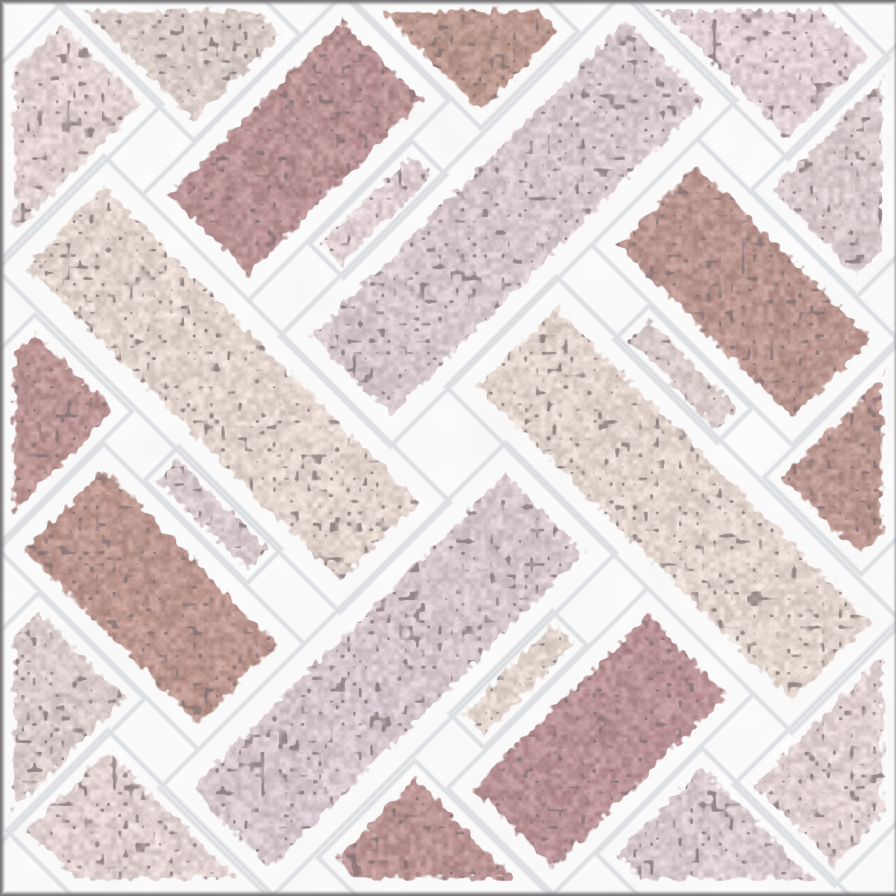
Give the GLSL for this pattern, as a three.js fragment shader.

```glsl
// Pinwheel basket-weave tile: speckled pink granite slabs set diagonally in white.
varying vec2 vUv;

const vec2  CENTRE      = vec2(0.5, 0.504);
const vec3  WHITE       = vec3(0.985, 0.985, 0.985);
const vec3  LINE        = vec3(0.865, 0.875, 0.890);
const vec3  FRAME       = vec3(0.47, 0.46, 0.47);
const vec3  PALE_PINK   = vec3(0.880, 0.822, 0.818);
const vec3  PALE_GREY   = vec3(0.848, 0.793, 0.796);
const vec3  ROSE        = vec3(0.735, 0.592, 0.575);
const vec3  SPECK       = vec3(0.50, 0.44, 0.45);
const float LINE_HALF   = 0.0024;
const float SOFTNESS    = 0.0018;
const float STONE_LIMIT = 0.484;   // half extent of the granite area
const float FRAME_WIDTH = 0.007;
const float RAGGED      = 0.009;   // roughness of slab edges
const float GRAIN_SCALE = 165.0;
const float GRAIN_DEPTH = 0.20;
const float TINT_DEPTH  = 0.035;   // warm to cool change between slabs

float hash(vec2 p) {
  vec3 q = fract(vec3(p.xyx) * 0.1031);
  q += dot(q, q.yzx + 33.33);
  return fract((q.x + q.y) * q.z);
}

float noise(vec2 p) {
  vec2 i = floor(p), f = fract(p);
  f = f * f * (3.0 - 2.0 * f);
  return mix(mix(hash(i), hash(i + vec2(1.0, 0.0)), f.x),
             mix(hash(i + vec2(0.0, 1.0)), hash(i + vec2(1.0, 1.0)), f.x), f.y);
}

// Square-cornered distance to the box between two corners.
float boxDistance(vec2 p, vec2 lo, vec2 hi) {
  vec2 e = abs(p - 0.5 * (lo + hi)) - 0.5 * (hi - lo);
  return max(e.x, e.y);
}

// Adds one slab and the grey line running round it at the given margin.
void laySlab(vec2 p, vec2 lo, vec2 hi, float margin, vec3 colour, float turn,
             inout vec3 stone, inout float slabDist, inout float lineDist) {
  float d = boxDistance(p, lo, hi);
  lineDist = min(lineDist, abs(d - margin));
  if (d < slabDist) {
    slabDist = d;
    float tint = hash(floor(lo * 400.0) + 900.0 + turn * 17.0) - 0.5;
    stone = colour + TINT_DEPTH * tint * vec3(0.4, 0.8, -0.8);
  }
}

void main() {
  vec2 p = vUv - CENTRE;
  vec2 q = vec2(p.x + p.y, p.y - p.x) * 0.70711;
  vec3 stone = PALE_PINK;
  float slabDist = 1.0, lineDist = 1.0;

  // The same six slabs in each of four quarter turns.
  for (int i = 0; i < 4; i++) {
    float turn = float(i);
    vec3 pale = mix(PALE_GREY, PALE_PINK, mod(turn, 2.0));
    // Long bar
    laySlab(q, vec2(-0.022, 0.069), vec2(0.474, 0.193), 0.025, pale, turn, stone, slabDist, lineDist);
    // Rose block
    laySlab(q, vec2(0.292, -0.251), vec2(0.417, 0.023), 0.021, ROSE, turn, stone, slabDist, lineDist);
    // Thin inset
    laySlab(q, vec2(0.225, -0.200), vec2(0.257, -0.060), 0.011, pale, turn, stone, slabDist, lineDist);
    // Rose block cut by the border
    laySlab(q, vec2(0.238, -0.414), vec2(0.443, -0.290), 0.0145, ROSE, turn, stone, slabDist, lineDist);
    // Pale block cut by the border
    laySlab(q, vec2(0.456, -0.190), vec2(0.680, -0.055), 0.016, PALE_GREY, turn, stone, slabDist, lineDist);
    // Corner block
    laySlab(q, vec2(0.510, -0.027), vec2(0.637, 0.222), 0.016, PALE_PINK, turn, stone, slabDist, lineDist);
    q = vec2(q.y, -q.x);
  }

  // White ground with soft grey lines
  vec3 colour = WHITE - 0.012 * noise(vUv * 30.0);
  float line = 1.0 - smoothstep(LINE_HALF - SOFTNESS, LINE_HALF + SOFTNESS, lineDist);
  colour = mix(colour, LINE, line);

  // Granite grain and dark specks
  float grain = 0.7 * noise(vUv * GRAIN_SCALE) + 0.3 * noise(vUv * GRAIN_SCALE * 1.7 + 51.0);
  stone += GRAIN_DEPTH * (grain - 0.5);
  float speck = smoothstep(0.74, 0.95, noise(vUv * GRAIN_SCALE * 0.95 + 137.0));
  stone = mix(stone, SPECK, 0.75 * speck);

  // Slabs with ragged edges, trimmed at the border
  slabDist = max(slabDist, max(abs(p.x), abs(p.y)) - STONE_LIMIT);
  slabDist += RAGGED * (noise(vUv * GRAIN_SCALE + 271.0) - 0.5);
  colour = mix(colour, stone, 1.0 - smoothstep(-SOFTNESS, SOFTNESS, slabDist));

  // Grey frame, fainter on the right
  float edge = min(min(vUv.x, 1.003 - vUv.x), min(vUv.y, 1.0 - vUv.y));
  colour = mix(FRAME, colour, smoothstep(0.0, FRAME_WIDTH, edge));

  gl_FragColor = vec4(colour, 1.0);
}
```
